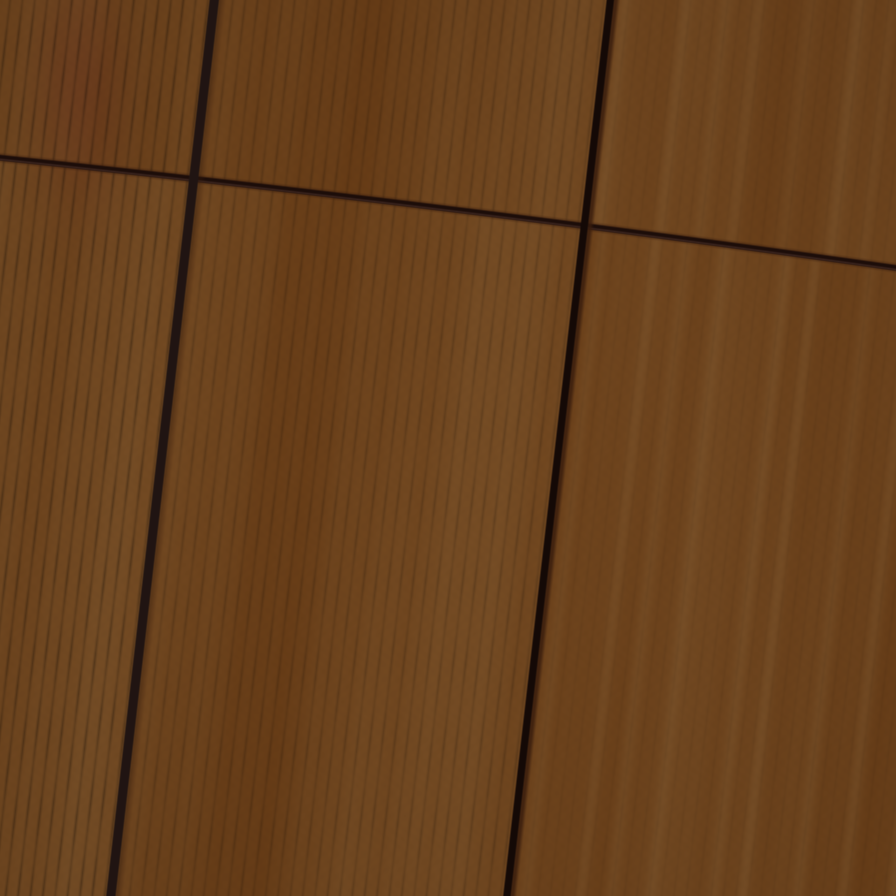
Give the GLSL for this texture, as a WebGL 2 fragment shader.

```glsl
#version 300 es
precision highp float;

uniform vec2 u_resolution;
out vec4 outColor;

#define PANEL_WIDTH 0.442
#define PANEL_START 0.1237
#define PANEL_LEAN 0.1155
#define GROOVES_PER_PANEL 32.0
#define GROOVE_WIDTH 0.0022
#define GROOVE_DEPTH 0.26
#define STREAKS_PER_PANEL 9.0
#define SEAM_WIDTH 0.0105
#define JOINT_WIDTH 0.0062

const vec3 WOOD_DARK = vec3(0.395, 0.230, 0.085);
const vec3 WOOD_MID = vec3(0.430, 0.270, 0.120);
const vec3 WOOD_LIGHT = vec3(0.465, 0.312, 0.158);
const vec3 GAP_DARK = vec3(0.110, 0.050, 0.035);
const vec3 GAP_EDGE = vec3(0.220, 0.110, 0.050);
const vec3 JOINT_SHEEN = vec3(0.290, 0.190, 0.160);

float hash(vec2 p) {
  return fract(sin(dot(p, vec2(127.1, 311.7))) * 4375.85);
}

// Antialiased band of the given full width around distance zero
float band(float d, float width, float soft) {
  return 1.0 - smoothstep(-soft, soft, abs(d) - 0.5 * width);
}

// Long grain made of layered sines, drifting slowly along the board
float grain(float u, float y, float seed) {
  float sum = 0.0;
  float amplitude = 0.5;
  float frequency = 8.0;
  for (int i = 0; i < 4; i++) {
    sum += amplitude * sin(u * frequency + seed * 6.28 + 0.9 * sin(y * 2.3 + seed * 9.0));
    frequency *= 2.37;
    amplitude *= 0.62;
    seed += 0.37;
  }
  return sum;
}

// One-dimensional cellular noise: pale streaks at jittered places
float streaks(float u, float seed) {
  float s = u * STREAKS_PER_PANEL;
  float total = 0.0;
  for (int i = -1; i <= 1; i++) {
    float cell = floor(s) + float(i);
    float d = s - cell - 0.2 - 0.6 * hash(vec2(cell, seed));
    total += exp(-d * d * 45.0) * (0.4 + 0.6 * hash(vec2(seed, cell)));
  }
  return total;
}

void main() {
  vec2 p = gl_FragCoord.xy / u_resolution;
  float soft = 0.0008 + 0.5 / min(u_resolution.x, u_resolution.y);

  // Leaning panel grid with a slightly bowed cross joint
  float u = (p.x - PANEL_START - PANEL_LEAN * p.y) / PANEL_WIDTH;
  float jointDist = p.y - (0.824 - 0.105 * p.x - 0.018 * p.x * p.x);
  float column = floor(u);
  float row = step(0.0, jointDist);
  float across = fract(u);
  float seed = hash(vec2(column, row) + 4.0);

  // Wood tone: darker and redder toward the left of the central boards
  float tone = 0.42 * grain(u, p.y, seed) + 0.3 * (seed - 0.5);
  float central = 1.0 - min(abs(column), 1.0);
  tone -= central * (0.75 * exp(-pow((across - 0.28) / 0.25, 2.0)) - 0.2);
  tone -= row * 0.25 * (1.0 - p.x);
  tone += 0.3 * (1.0 - row) * max(-column, 0.0);

  // Broad pale streaks replace the grooves on the right-hand boards
  float smoothBoard = max(column, 0.0);
  tone += smoothBoard * (1.1 * streaks(u, row + 3.0) - 0.35);
  vec3 color = mix(WOOD_MID, WOOD_LIGHT, clamp(tone, 0.0, 1.3));
  color = mix(color, WOOD_DARK, clamp(-tone, 0.0, 1.2));

  // Warm stain on the upper left board
  vec2 stain = (p - vec2(0.09, 0.9)) / vec2(0.05, 0.12);
  color *= mix(vec3(1.0), vec3(0.97, 0.86, 0.92), exp(-dot(stain, stain)));

  // Fine grooves, strongest at the left, with slight wear along them
  float groovePhase = u * GROOVES_PER_PANEL;
  float grooveDist = (fract(groovePhase) - 0.5) * PANEL_WIDTH / GROOVES_PER_PANEL;
  float wear = 0.8 + 0.2 * sin(p.y * 70.0 + 5.0 * hash(vec2(floor(groovePhase), row)));
  float groove = band(grooveDist, GROOVE_WIDTH, soft + 0.0008) * wear;
  color *= 1.0 - groove * GROOVE_DEPTH * (0.65 - 0.45 * column);

  // Faint woven mottling and gentle light falloff
  color *= 1.0 + 0.012 * sin(p.x * 410.0 + 2.0 * sin(p.y * 95.0)) * sin(p.y * 370.0);
  vec2 fromCenter = p - 0.5;
  color *= 1.02 - 0.12 * dot(fromCenter, fromCenter);

  // Cross joint: dark gap with a mauve sheen on its lower lip
  color = mix(color, GAP_EDGE, 0.5 * band(jointDist, JOINT_WIDTH * 1.5, soft + 0.001));
  color = mix(color, GAP_DARK, band(jointDist, JOINT_WIDTH, soft));
  float sheen = band(jointDist + 0.3 * JOINT_WIDTH, JOINT_WIDTH * 0.3, soft);
  color = mix(color, JOINT_SHEEN, 0.6 * sheen);

  // Upright seams: the second is narrower, blacker and shaded on its right
  float seam = floor(u + 0.5);
  float seamDist = (u - seam) * PANEL_WIDTH;
  float second = clamp(seam, 0.0, 1.0);
  float seamWidth = SEAM_WIDTH * (1.0 - 0.22 * second);
  float shade = band(seamDist - 0.6 * seamWidth, seamWidth, soft + 0.0015);
  color = mix(color, GAP_EDGE, shade * (0.25 + 0.55 * second));
  vec3 gapColor = mix(GAP_DARK + vec3(0.015, 0.03, 0.035), GAP_DARK * 0.7, second);
  color = mix(color, gapColor, band(seamDist, seamWidth, soft));

  outColor = vec4(color, 1.0);
}
```
